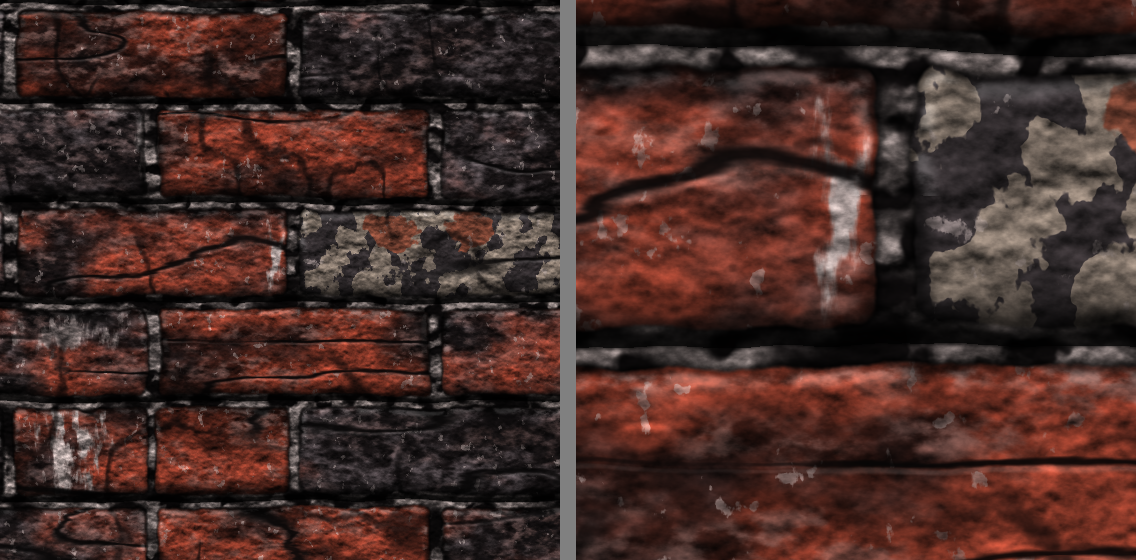
Left: the whole. Right: its middle third, enlarged.
Write a Shadertoy shader that draws this texture.

```glsl
// Weathered brick wall: scorched and red bricks, cracks, peeling paint, sooty rubble joints.
#define ROWS 5.65
#define COLUMNS 1.98
#define WALL_START vec2(0.02, 0.009)
#define HALF_JOINT 0.0122
#define CORNER 0.012
#define EDGE_WANDER 0.016
#define CRACK_WIDTH 0.026
#define SOOT vec3(0.085, 0.07, 0.073)
#define ASH vec3(0.27, 0.24, 0.25)
#define CLAY vec3(0.47, 0.195, 0.14)
#define LIME vec3(0.58, 0.53, 0.52)

float hash(vec2 p) {
    vec3 q = fract(p.xyx * 0.1031);
    q += dot(q, q.yzx + 33.33);
    return fract((q.x + q.y) * q.z);
}

float noise(vec2 p) {
    vec2 i = floor(p), f = fract(p);
    f = f * f * (3.0 - 2.0 * f);
    return mix(mix(hash(i), hash(i + vec2(1, 0)), f.x),
               mix(hash(i + vec2(0, 1)), hash(i + vec2(1, 1)), f.x), f.y);
}

float fbm(vec2 p) {
    float sum = 0.0, amplitude = 0.516;
    for (int i = 0; i < 5; i++) {
        sum += amplitude * noise(p);
        p = mat2(1.6, 1.2, -1.2, 1.6) * p + 17.3;
        amplitude *= 0.5;
    }
    return sum;
}

float roundBox(vec2 p, vec2 halfSize, float r) {
    vec2 q = abs(p) - halfSize + r;
    return length(max(q, 0.0)) + min(max(q.x, q.y), 0.0) - r;
}

// Thin broken lines along the middle level of warped noise
float crack(vec2 p, float px) {
    vec2 q = p + 0.5 * vec2(fbm(p * 1.7), fbm(p * 1.7 + 31.0));
    float gate = smoothstep(0.35, 0.55, noise(p * 0.7 + 9.0));
    return gate * (1.0 - smoothstep(0.3 * CRACK_WIDTH, 2.0 * CRACK_WIDTH + 12.0 * px, abs(noise(q) - 0.5)));
}

// Ragged whitewash inside an ellipse
float wash(vec2 p, vec2 centre, vec2 radius) {
    float falloff = 1.0 - length((p - centre) / radius);
    return smoothstep(0.0, 0.25, 0.55 * falloff + fbm(p * vec2(75, 28)) - 0.68);
}

void mainImage(out vec4 fragColor, in vec2 fragCoord) {
    vec2 p = fragCoord / iResolution.xy;
    p.y = 1.0 - p.y; // courses are counted from the top
    float px = 1.0 / iResolution.y;

    // Running bond with wandering joints
    vec2 size = 1.0 / vec2(COLUMNS, ROWS);
    vec2 wander = EDGE_WANDER * (vec2(fbm(p * 8.0), fbm(p * 8.0 + 40.0)) - 0.5);
    vec2 grid = (p + wander - WALL_START) / size;
    grid.x -= 0.5 * mod(floor(grid.y), 2.0);
    vec2 id = floor(grid), local = (grid - id - 0.5) * size, halfSize = 0.5 * size - HALF_JOINT;
    float seed = hash(id + 7.0), odd = mod(id.y, 2.0);
    float fired = mod(id.x, 2.0) < 0.5 ? 0.68 + 0.1 * seed : 0.12 + 0.25 * odd * step(2.5, id.y);
    if (id == vec2(0, 2)) fired = 0.5;
    if (id == vec2(0, 4)) { // one brick is cut into two
        float side = local.x < 0.0 ? -1.0 : 1.0;
        local.x -= side * 0.25 * size.x;
        halfSize.x = 0.25 * size.x - 0.6 * HALF_JOINT;
        fired = 0.72 + 0.16 * side;
    }
    float d = roundBox(local, halfSize, CORNER) + 0.008 * (fbm(p * 38.0) - 0.5);

    // Fired clay and soot, dusted and lit from above
    vec2 reliefScale = vec2(34, 58);
    float light = 2.2 * (fbm((p + vec2(0.001, 0.004)) * reliefScale) - fbm(p * reliefScale));
    float broad = fbm(p * vec2(9, 14) + seed * 50.0);
    float grain = fbm(p * vec2(55, 95)), grit = fbm(p * vec2(120, 170) + 3.0);
    vec3 clay = CLAY * mix(0.5, 1.1, smoothstep(0.3, 0.68, broad));
    vec3 soot = mix(SOOT, ASH, smoothstep(0.36, 0.68, 0.5 * broad + 0.5 * grain));
    vec3 brick = mix(soot, clay, smoothstep(0.2, 0.8, fired + 1.1 * (broad - 0.5)));
    float dust = smoothstep(0.4, 0.7, fbm(p * vec2(14, 32) + 80.0));
    brick = mix(brick, vec3(0.42, 0.31, 0.29), 0.55 * dust * smoothstep(0.35, 0.65, grain) * (0.4 + fired));

    // Flaking paint with rust showing through
    if (id == vec2(1, 2)) {
        float flakes = smoothstep(0.48, 0.51, fbm(p * vec2(34, 28) + 5.0));
        brick = mix(ASH * 0.7, vec3(0.47, 0.42, 0.38), flakes);
        vec2 spot = vec2(abs(p.x - 0.765) - 0.068, 1.2 * (p.y - 0.412));
        float rust = length(spot) + 0.08 * (fbm(p * 35.0) - 0.5);
        brick = mix(brick, vec3(0.45, 0.25, 0.19), 1.0 - smoothstep(0.034, 0.041, rust));
    }

    // Whitewash, scuffs and cracks
    float lime = max(wash(p, vec2(0.125, 0.80), vec2(0.085, 0.10)), wash(p, vec2(0.492, 0.452), vec2(0.022, 0.085)));
    lime = max(lime, 0.7 * wash(p, vec2(0.12, 0.595), vec2(0.14, 0.05)));
    lime = max(lime, 0.6 * wash(p, vec2(0.262, 0.265), vec2(0.03, 0.09)));
    lime = max(lime, 0.5 * smoothstep(0.71, 0.77, fbm(p * vec2(75, 60) + 70.0)));
    brick = mix(brick, LIME * (0.75 + 0.5 * grain), lime);
    brick *= max(0.25, 0.28 + 0.55 * grain + 0.85 * grit + light);
    vec2 crackPoint = p * vec2(4, 17) + seed * 20.0;
    float split = max(crack(crackPoint, px), 0.7 * crack(p.yx * vec2(8, 12) + 60.0, px));
    brick += 0.1 * crack(crackPoint - vec2(0.0, 0.07), px);
    brick = mix(brick, SOOT * 0.3, 0.9 * split);

    // Worn rim: dusty along the top, charred along the bottom
    float rim = smoothstep(0.001, 0.005, -d) * (1.0 - smoothstep(0.005, 0.016, -d));
    brick += 0.22 * rim * smoothstep(0.3, 0.65, grain) * step(local.y, 0.0);
    brick *= mix(0.35, 1.0, smoothstep(0.0, 0.016, 0.02 * (broad - 0.4) - d));
    brick *= 1.0 - 0.5 * smoothstep(0.55, 1.05, local.y / halfSize.y);

    // Rubble joints, shadowed beneath each brick
    float pebbles = noise(p * vec2(38, 65) + 3.0 * fbm(p * 22.0));
    vec3 joint = mix(SOOT * 0.5, LIME, smoothstep(0.25, 0.75, pebbles) * (0.35 + grit));
    float lit = 1.0 - smoothstep(halfSize.y - 0.004, halfSize.y + 0.006, local.y);
    lit *= smoothstep(-0.5 * size.y - 0.002, -0.5 * size.y + 0.003, local.y);
    joint *= (0.14 + 0.86 * lit) * max(0.2, 0.85 + 1.3 * light) * mix(0.4, 1.0, smoothstep(0.0, 0.005, d));

    float cover = 1.0 - smoothstep(-0.001 - px, 0.001 + px, d);
    fragColor = vec4(clamp(mix(joint, brick, cover), 0.0, 1.0), 1.0);
}
```
